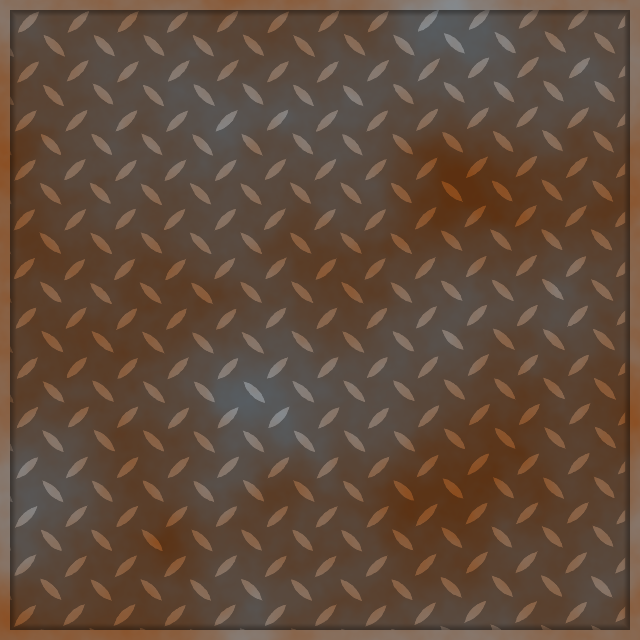
Give the GLSL for this texture, as a three.js fragment shader.

```glsl
// Rusted steel tread plate: raised diagonal lozenges inside a worn flat rim.
varying vec2 vUv;

const vec3 STEEL = vec3(0.34, 0.365, 0.385);
const vec3 RUST = vec3(0.36, 0.19, 0.065);
const float RAISED_GAIN = 1.52;
const float RIM_WIDTH = 0.0156;
const float EDGE = 0.0008;
const vec2 PITCH = vec2(0.0783, 0.0773);
const vec2 LOZENGE = vec2(0.0235, 0.0067); // half length, half width

float hash(vec2 p) {
  vec3 q = fract(vec3(p.xyx) * 0.1031);
  q += dot(q, q.yzx + 33.33);
  return fract((q.x + q.y) * q.z);
}

float noise(vec2 p) {
  vec2 i = floor(p);
  vec2 f = fract(p);
  f = f * f * (3.0 - 2.0 * f);
  float low = mix(hash(i), hash(i + vec2(1.0, 0.0)), f.x);
  float high = mix(hash(i + vec2(0.0, 1.0)), hash(i + vec2(1.0, 1.0)), f.x);
  return mix(low, high, f.y);
}

float fbm(vec2 p) {
  float sum = 0.0;
  float amp = 0.5;
  for (int i = 0; i < 5; i++) {
    sum += amp * noise(p);
    p = mat2(0.8, 0.6, -0.6, 0.8) * p * 2.03 + 17.0;
    amp *= 0.5;
  }
  return sum / 0.96875;
}

// Signed distance to a pointed lens lying along x
float lens(vec2 p, vec2 size) {
  float radius = dot(size, size) / (2.0 * size.y);
  return length(vec2(p.x, abs(p.y) + radius - size.y)) - radius;
}

// Lattice of lenses; slope is 1 for rising and -1 for falling ones
float lozenges(vec2 p, vec2 origin, float slope) {
  vec2 grid = (p - origin) / PITCH + 0.5;
  vec2 jitter = vec2(hash(floor(grid) + 40.0), hash(floor(grid) + 90.0)) - 0.5;
  vec2 q = (fract(grid) - 0.5) * PITCH - jitter * 0.0022;
  vec2 turned = vec2(q.x + slope * q.y, q.y - slope * q.x) * 0.7071;
  return lens(turned, LOZENGE);
}

// Gentle misalignment of the rows and columns
vec2 drift(vec2 p) {
  float sideways = 0.0026 * cos(10.3 * (0.95 - p.y));
  float upward = 0.005 * smoothstep(0.6, 0.75, p.x);
  return p - vec2(sideways, upward);
}

// Broad slanted rust bands broken up by cloudy noise
float rustAmount(vec2 p) {
  float bands = cos(13.5 * (p.y - 0.62 - 0.25 * (p.x - 0.5)));
  float fade = exp(-7.0 * (p.x - 0.55) * (p.x - 0.55));
  float clouds = fbm(p * 6.0 + 3.7) - 0.5;
  float mottling = fbm(p * 38.0 + 11.0) - 0.5;
  return clamp(0.52 + 0.17 * bands * fade + 1.15 * clouds + 0.16 * mottling, 0.0, 1.0);
}

void main() {
  vec2 p = vUv;
  vec2 border = min(p, 1.0 - p);
  float inset = min(border.x, border.y) - RIM_WIDTH;
  float plate = smoothstep(-EDGE, EDGE, inset);

  // Raised tread with slightly ragged outlines
  vec2 q = drift(p);
  float d = min(lozenges(q, vec2(0.041, 0.966), 1.0),
                lozenges(q, vec2(0.0814, 0.929), -1.0));
  d += (noise(p * 260.0) - 0.5) * 0.0009;
  float tread = 1.0 - smoothstep(-EDGE, EDGE, d);
  tread *= 1.0 - smoothstep(0.977 - EDGE, 0.977 + EDGE, p.x);

  // Weathered metal, brighter where raised
  vec3 metal = mix(STEEL, RUST, rustAmount(p));
  float raised = max(tread, 1.0 - plate);
  vec3 color = metal * mix(1.0, RAISED_GAIN, raised);

  // Shadow cast by the rim onto the plate
  float shadow = mix(0.7, 1.0, smoothstep(0.0, 0.012, inset));
  color *= mix(1.0, shadow, plate);

  gl_FragColor = vec4(color, 1.0);
}
```
